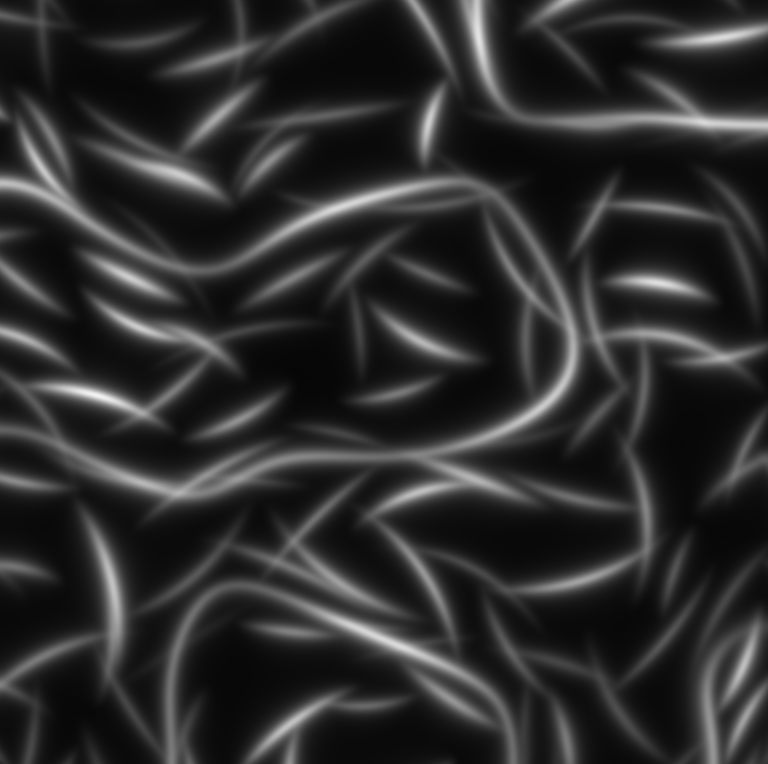
A Shadertoy shader for this pattern:

```glsl
// Soft glowing filaments: long winding contours and a dense weave of tapered arcs on black.

const float CELLS = 10.0;         // arcs per canvas height
const float LINE_WIDTH = 0.0098;  // half width at half brightness
const float EDGE_MARGIN = 0.1;    // zone where lines turn square to the border
const float BASE_GLOW = 0.02;

vec4 hash4(vec2 cell) {
    vec4 h = fract(cell.xyxy * vec4(0.1031, 0.1030, 0.0973, 0.1099) + 0.37);
    h += dot(h, h.wzxy + 33.33);
    return fract((h.xxyz + h.yzzw) * h.zywx);
}

// Flattens coordinates smoothly toward the canvas border.
vec2 easeBorder(vec2 p, vec2 extent, float margin) {
    vec2 nearSide = max(margin - p, 0.0);
    vec2 farSide = max(margin - (extent - p), 0.0);
    return p + (nearSide * nearSide - farSide * farSide) / (2.0 * margin);
}

// Layered sine waves in spread directions, gently warped.
float flowField(vec2 p, vec2 extent) {
    vec2 q = easeBorder(p, extent, EDGE_MARGIN);
    q += 0.035 * sin(q.yx * 8.0 + vec2(1.3, 4.1));
    float sum = 0.0;
    for (int i = 0; i < 5; i++) {
        float n = float(i);
        float angle = n * 2.4 + 0.5;
        float frequency = 8.5 + 1.1 * n;
        sum += sin(dot(q, vec2(cos(angle), sin(angle))) * frequency + n * n * 1.7 + 0.8);
    }
    return sum;
}

// Returns the field gradient in xy and the field value in z.
vec3 flowSlope(vec2 p, vec2 extent) {
    float e = 0.002;
    float f = flowField(p, extent);
    float fx = flowField(p + vec2(e, 0.0), extent);
    float fy = flowField(p + vec2(0.0, e), extent);
    return vec3((vec2(fx, fy) - f) / e, f);
}

float contourDistance(vec3 slope) {
    return abs(slope.z) / sqrt(dot(slope.xy, slope.xy) + 20.0);
}

// Bright core with a long soft tail.
float glow(float dist, float width) {
    float t = dist / width;
    return 1.0 / (1.0 + t * t);
}

// Long lines follow the zero level and fade where the field is flat.
float longLines(vec2 p, vec3 slope) {
    float steepness = dot(slope.xy, slope.xy);
    float fade = steepness / (steepness + 45.0);
    float variation = 0.5 + 0.5 * sin(p.x * 13.0 + 2.0 * sin(p.y * 9.0 + 1.0));
    return mix(0.45, 0.88, variation) * fade * glow(contourDistance(slope), LINE_WIDTH);
}

// A bowed stroke centred on the origin that tapers to both ends.
float arc(vec2 p, vec2 along, float halfLength, float bend, float width) {
    float x = dot(p, along);
    float y = dot(p, vec2(-along.y, along.x));
    float t = x / halfLength;
    float taper = max(1.0 - t * t, 0.0);
    float dist = (y - bend * x * x) / sqrt(1.0 + 4.0 * bend * bend * x * x);
    return taper * taper * glow(dist, width);
}

// Combined squared brightness of all arcs around a point.
float arcEnergy(vec2 p, vec2 extent) {
    vec2 home = floor(p * CELLS);
    float energy = 0.0;
    for (int j = -2; j <= 2; j++) {
        for (int i = -2; i <= 2; i++) {
            vec2 cell = home + vec2(i, j);
            vec4 place = hash4(cell + 17.0);
            vec4 shape = hash4(cell * 1.7 + 71.0);
            vec2 center = (cell + 0.1 + 0.8 * place.xy) / CELLS;

            // Arcs run roughly with the flow and stay clear of long lines.
            vec3 slope = flowSlope(center, extent);
            float turn = (place.z - 0.5) * 1.3;
            float angle = atan(slope.x, -slope.y) + turn;
            float clearance = smoothstep(0.0, 0.035, contourDistance(slope));

            float halfLength = mix(0.08, 0.165, shape.x);
            float bend = (shape.y - 0.5) * 5.0;
            float peak = mix(0.25, 0.95, shape.z * shape.z) * mix(0.4, 1.0, clearance);
            float width = LINE_WIDTH * mix(0.85, 1.1, shape.w);
            float v = peak * arc(p - center, vec2(cos(angle), sin(angle)), halfLength, bend, width);
            energy += v * v;
        }
    }
    return energy;
}

void mainImage(out vec4 fragColor, in vec2 fragCoord) {
    vec2 p = fragCoord / iResolution.y;
    vec2 extent = iResolution.xy / iResolution.y;

    float lines = longLines(p, flowSlope(p, extent));
    float light = BASE_GLOW + sqrt(lines * lines + arcEnergy(p, extent));
    fragColor = vec4(vec3(min(light, 1.0)), 1.0);
}
```
